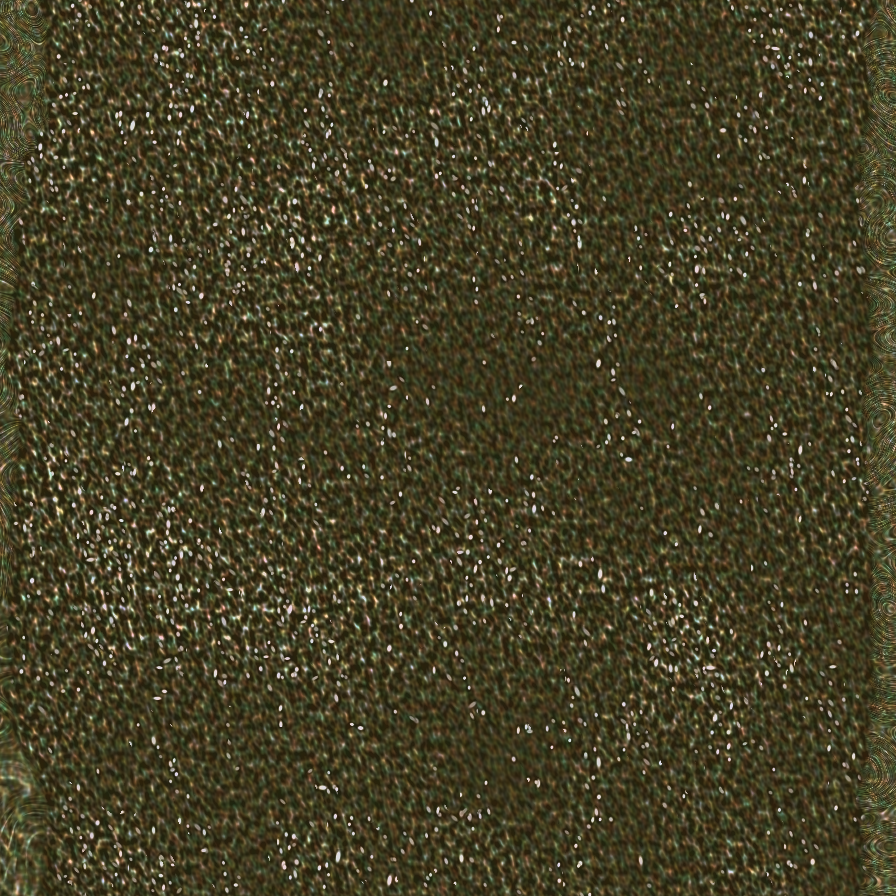
A three.js fragment shader for this texture:

```glsl
// Mossy, gravel-strewn ground between two ragged grass verges.
// Gradient noise gives a tone in standard deviations, which a colour ramp
// maps to soil and moss; looped grids scatter leaning pale chips on top.

varying vec2 vUv;

const vec3 SOIL  = vec3(0.15, 0.13, 0.05);
const vec3 MOSS  = vec3(0.23, 0.21, 0.11);
const vec3 OLIVE = vec3(0.32, 0.30, 0.18);
const vec3 STRAW = vec3(0.45, 0.42, 0.30);
const vec3 STONE = vec3(0.63, 0.60, 0.47);
const vec3 CHALK = vec3(0.89, 0.86, 0.81);

const vec2  GRAIN_FREQ = vec2(135.0, 92.0); // grains are taller than wide
const float LEAN = 0.22;                    // sideways slant of the grains
const float BASE_TONE = -0.22;
const float QUIET_CONTRAST = 0.48;          // smooth moss
const float ROUGH_CONTRAST = 1.25;          // bare gravel
const float TINT_AMOUNT = 0.42;
const float CHIP_CHANCE = 0.27;
const float CHIP_WIDTH = 0.0026;
const int   CHIP_LAYERS = 4;

vec2 hash2(vec2 p) {
  vec3 q = fract(p.xyx * vec3(0.1031, 0.1030, 0.0973));
  q += dot(q, q.yzx + 33.33);
  return fract((q.xx + q.yz) * q.zy);
}

float cornerSlope(vec2 cell, vec2 offset) {
  float angle = 6.2832 * hash2(cell + 71.0).x;
  return dot(vec2(cos(angle), sin(angle)), offset);
}

float gradientNoise(vec2 p) {
  vec2 i = floor(p), f = fract(p), e = vec2(1.0, 0.0);
  vec2 w = f * f * f * (f * (f * 6.0 - 15.0) + 10.0);
  float low  = mix(cornerSlope(i, f), cornerSlope(i + e.xy, f - e.xy), w.x);
  float high = mix(cornerSlope(i + e.yx, f - e.yx),
                   cornerSlope(i + e.xx, f - e.xx), w.x);
  return mix(low, high, w.y);
}

vec2 turn(vec2 p, float a) {
  return vec2(cos(a) * p.x - sin(a) * p.y, sin(a) * p.x + cos(a) * p.y);
}

float band(float from, float to, float t) {
  return clamp((t - from) / (to - from), 0.0, 1.0);
}

// Each colour sits at the tone that gives it its share of the area.
vec3 groundRamp(float tone) {
  vec3 c = mix(SOIL, MOSS, band(-1.4, -0.35, tone));
  c = mix(c, OLIVE, band(-0.35, 0.6, tone));
  c = mix(c, STRAW, band(0.6, 1.3, tone));
  c = mix(c, STONE, band(1.3, 1.95, tone));
  return mix(c, CHALK, band(1.95, 2.7, tone));
}

// Scatters chips with a dark rim; returns the new tone and the chip cover.
vec2 scatterChips(vec2 p, float tone, float chance) {
  float cover = 0.0;
  for (int k = 0; k < CHIP_LAYERS; k++) {
    float layer = float(k);
    float count = 38.0 + 19.0 * layer;
    vec2 q = turn(p, 0.4 * layer) * count + 40.0 + 13.7 * layer;
    vec2 cell = floor(q);
    vec2 seed = hash2(cell + 7.0 * layer);
    vec2 shape = hash2(cell + 131.0);
    vec2 d = turn((fract(q) - mix(vec2(0.32), vec2(0.68), shape)) / count,
                  -0.4 * layer);
    d = turn(d, -0.3 + 1.1 * (seed.y - 0.5));
    if (shape.x > 0.93) d = d.yx;
    float width = CHIP_WIDTH * (1.15 - 0.13 * layer);
    float r = length(d / (width * vec2(1.0, 1.2 + 1.3 * shape.y * shape.y)));
    float present = step(seed.x, chance);
    float chip = present * (1.0 - smoothstep(0.5, 1.3, r));
    float rim = present * (1.0 - smoothstep(1.0, 2.1, r));
    tone = mix(tone - 0.7 * rim, 1.7 + 1.3 * seed.y, chip);
    cover = max(cover, chip);
  }
  return vec2(tone, cover);
}

// Crossing strands of grass.
float grassTone(vec2 p) {
  float bend = 0.8 * gradientNoise(p * 14.0);
  float a = gradientNoise(turn(p, 0.5 + bend) * vec2(150.0, 38.0));
  float b = gradientNoise(turn(p, -0.7 + bend) * vec2(125.0, 34.0) + 50.0);
  return 0.1 + 3.4 * max(a, b) + 1.3 * gradientNoise(p * 190.0);
}

void main() {
  vec2 p = vUv;
  vec2 slanted = vec2(p.x + LEAN * p.y, p.y);

  // Broad patches: rougher to the upper left, quiet moss elsewhere.
  float patches = gradientNoise(p * 4.5 + 3.0) + 0.6 * gradientNoise(p * 11.0 + 20.0);
  float left = (1.0 - smoothstep(0.0, 0.55, p.x)) * smoothstep(0.1, 0.45, p.y);
  float rough = clamp(0.42 + 0.75 * patches + 0.38 * left, 0.0, 1.0);

  // Fine grain in two sizes.
  float grain = 3.5 * gradientNoise(slanted * GRAIN_FREQ)
              + 2.7 * gradientNoise(slanted * GRAIN_FREQ * 1.83 + 37.0);
  float tone = BASE_TONE + 0.35 * (rough - 0.45)
             + grain * mix(QUIET_CONTRAST, ROUGH_CONTRAST, rough);

  // Chips gather in leaning streaks.
  float streaks = gradientNoise(slanted * vec2(24.0, 9.0) + 11.0);
  float chance = CHIP_CHANCE * smoothstep(-0.25, 0.5, streaks) * (0.3 + rough);
  vec2 chips = scatterChips(p, tone, chance);

  // Ragged verges with a shaded border.
  float wobble = 0.02 * gradientNoise(p.yy * vec2(9.0, 0.0) + 5.3)
               + 0.012 * gradientNoise(p * 42.0);
  float leftEdge = 0.016 + 0.036 * smoothstep(0.8, 0.88, p.y)
                 + 0.028 * (1.0 - smoothstep(0.08, 0.22, p.y));
  float inside = min(p.x - leftEdge, 0.968 - p.x) + wobble;
  float verge = 1.0 - smoothstep(-0.004, 0.004, inside);
  float shade = 0.45 * (1.0 - smoothstep(0.0, 0.016, abs(inside)));
  tone = mix(chips.x, grassTone(p), verge) - shade * (1.0 - chips.y);

  // Rust, green and blue glints, weaker on chips.
  vec3 color = groundRamp(tone);
  float warm = gradientNoise(slanted * GRAIN_FREQ * 0.9 + 90.0);
  float green = gradientNoise(slanted * GRAIN_FREQ * 0.8 + 160.0) + 0.12 * verge;
  vec3 tint = warm * vec3(0.8, -0.1, -0.9) + green * vec3(-0.35, 0.4, -0.3);
  color *= 1.0 + TINT_AMOUNT * (1.0 - 0.7 * chips.y) * tint;
  color += chips.y * vec3(0.0, -0.01, 0.05);
  gl_FragColor = vec4(clamp(color, 0.0, 1.0), 1.0);
}
```
